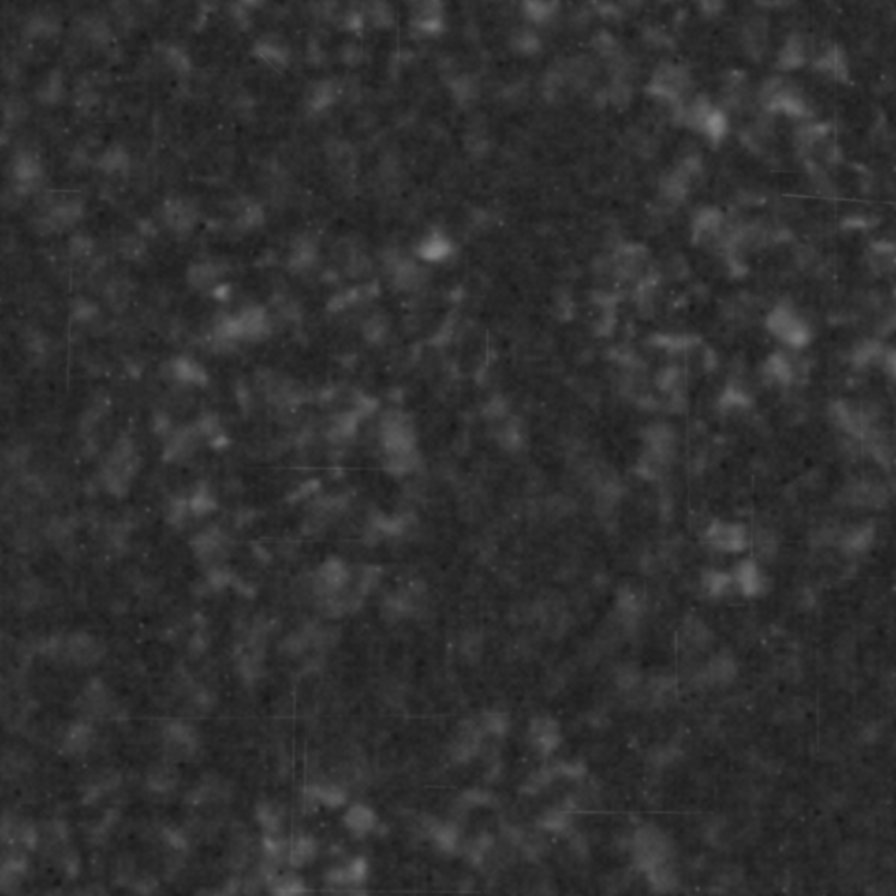
This texture is drawn by a three.js fragment shader. Its source:

```glsl
// Dark worn surface: soft grey blotches clustered in patches over charcoal,
// with fine grain, faint woven streaks, small specks and thin broken scratches.
// Blotches are jittered Gaussian dots on warped grids; scratches are segments.
varying vec2 vUv;

const float BASE_GREY = 0.150;
const int SCRATCH_COUNT = 44;

float hash(vec2 p) {
  vec3 q = fract(vec3(p.xyx) * 0.1031);
  q += dot(q, q.yzx + 33.33);
  return fract((q.x + q.y) * q.z);
}

vec2 hash2(vec2 p) {
  return vec2(hash(p + 17.3), hash(p + 71.9));
}

float valueNoise(vec2 p) {
  vec2 cell = floor(p);
  vec2 f = fract(p);
  f = f * f * (3.0 - 2.0 * f);
  float low = mix(hash(cell), hash(cell + vec2(1.0, 0.0)), f.x);
  float high = mix(hash(cell + vec2(0.0, 1.0)), hash(cell + 1.0), f.x);
  return mix(low, high, f.y);
}

// Noise centred on zero
float signedNoise(vec2 p) {
  return valueNoise(p) - 0.5;
}

// Soft dots of random strength, one per cell; sharpness shrinks each dot
float softDots(vec2 p, float sharpness, float rarity) {
  vec2 cell = floor(p);
  float sum = 0.0;
  for (int y = -1; y <= 1; y++) {
    for (int x = -1; x <= 1; x++) {
      vec2 id = cell + vec2(float(x), float(y));
      vec2 offset = p - id - hash2(id);
      float strength = pow(hash(id + 5.7), rarity);
      sum += strength * exp(-sharpness * dot(offset, offset));
    }
  }
  return sum;
}

float segmentDistance(vec2 p, vec2 a, vec2 b) {
  vec2 ab = b - a;
  float t = clamp(dot(p - a, ab) / dot(ab, ab), 0.0, 1.0);
  return length(p - a - ab * t);
}

// Mostly upright or level hairlines, a few slanted ones, worn into pieces
float scratches(vec2 p) {
  float sum = 0.0;
  for (int i = 0; i < SCRATCH_COUNT; i++) {
    vec2 id = vec2(float(i) * 3.0 + 1.0, 47.0);
    vec2 start = hash2(id);
    float upright = step(0.5, hash(id + 2.1));
    float slanted = step(0.86, hash(id + 8.4));
    float angle = upright * 1.5708 + (hash(id + 4.6) - 0.5) * mix(0.06, 1.8, slanted);
    float reach = mix(0.03, 0.32, pow(hash(id + 6.2), 3.0));
    vec2 end = start + reach * vec2(cos(angle), sin(angle));
    float strength = mix(0.2, 1.0, pow(hash(id + 9.5), 3.0));
    float d = segmentDistance(p, start, end) / 0.0019;
    sum += strength * exp(-d * d);
  }
  float wear = smoothstep(0.15, 0.75, valueNoise(p * 38.0 + 9.0));
  return sum * mix(0.25, 1.0, wear);
}

// Clustered blotches at two sizes
float blotches(vec2 p) {
  vec2 warp = vec2(signedNoise(p * 46.0 + 3.0), signedNoise(p * 46.0 + 81.0));
  vec2 q = p + 0.016 * warp;
  float patches = 0.65 * valueNoise(p * 5.0 + 12.0) + 0.35 * valueNoise(p * 12.0 + 40.0);
  float density = mix(0.35, 1.25, smoothstep(0.22, 0.72, patches));
  float large = softDots(q * 25.0 + 20.0, 6.0, 2.2);
  float small = softDots(q * 40.0 + 130.0, 6.0, 2.2);
  return density * (0.16 * large + 0.12 * small);
}

float grain(vec2 p) {
  return 0.032 * signedNoise(p * 75.0 + 6.0)
       + 0.040 * signedNoise(p * 150.0 + 25.0)
       + 0.022 * signedNoise(p * 240.0 + 57.0);
}

// Long faint streaks along both axes
float weave(vec2 p) {
  return 0.014 * signedNoise(p * vec2(190.0, 7.0) + 31.0)
       + 0.010 * signedNoise(p * vec2(7.0, 190.0) + 64.0);
}

void main() {
  float grey = BASE_GREY + blotches(vUv) + grain(vUv) + weave(vUv);
  grey += 0.09 * scratches(vUv);
  grey += 0.12 * softDots(vUv * 48.0 + 210.0, 45.0, 14.0);
  grey -= 0.07 * softDots(vUv * 44.0 + 330.0, 30.0, 8.0);
  grey = clamp(grey, 0.10, 0.50);
  gl_FragColor = vec4(vec3(grey), 1.0);
}
```
